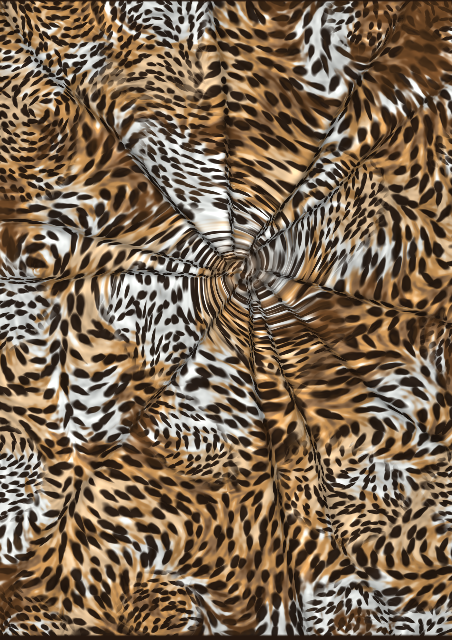
Reproduce this texture procedurally as a Shadertoy shader.

```glsl
// Draped animal-print cloth: flowing dark spots on tan fur, with folds gathered into a twisted knot.

const vec3 INK = vec3(0.11, 0.07, 0.045);
const vec3 BROWN = vec3(0.43, 0.28, 0.15);
const vec3 TAUPE = vec3(0.58, 0.44, 0.31);
const vec3 TAN = vec3(0.76, 0.56, 0.33);
const vec3 CREAM = vec3(0.82, 0.70, 0.55);
const vec3 WHITE = vec3(0.82, 0.83, 0.82);
const vec2 KNOT = vec2(0.378, 0.577);   // in canvas heights
const float KNOT_RADIUS = 0.045;
const float SWIRL_SCALE = 4.2;
const float LARGE_SPOT = 0.0235;
const float SMALL_SPOT = 0.0140;
const float FUR_SCALE = 170.0;
const float FOLD_DEPTH = 0.55;
const int FOLDS = 11;
const float FOLD_ANGLE[FOLDS] = float[](2.36, 1.66, 0.98, 0.71, 2.92, 3.18, 4.11, -1.44, -1.21, -0.73, -0.25);

float hash(vec2 p) {
    vec3 q = fract(p.xyx * vec3(0.1031, 0.1030, 0.0973));
    q += dot(q, q.yzx + 33.33);
    return fract((q.x + q.y) * q.z);
}

vec2 hash2(vec2 p) {
    return vec2(hash(p + 17.3), hash(p + 71.9));
}

float noise(vec2 p) {
    vec2 i = floor(p), f = fract(p);
    f = f * f * (3.0 - 2.0 * f);
    return mix(mix(hash(i), hash(i + vec2(1, 0)), f.x),
               mix(hash(i + vec2(0, 1)), hash(i + vec2(1, 1)), f.x), f.y);
}

float fbm(vec2 p) {
    return 0.55 * noise(p) + 0.3 * noise(p * 2.1 + 9.0) + 0.15 * noise(p * 4.3 + 23.0);
}

// Unit fur direction in xy, closeness to a swirl in z.
vec3 flow(vec2 p) {
    float a = 7.0 * noise(p * 5.0 + 3.0) + 1.5 * noise(p * 13.0);
    vec2 dir = 0.6 * vec2(cos(a), sin(a));
    vec2 g = p * SWIRL_SCALE, cell = floor(g);
    float near = 0.0;
    for (int y = -1; y <= 1; y++)
    for (int x = -1; x <= 1; x++) {
        vec2 id = cell + vec2(x, y);
        vec2 d = g - id - 0.2 - 0.6 * hash2(id);
        float w = exp(-9.0 * dot(d, d));
        dir += vec2(-d.y, d.x) * w * 7.0 - d * w * 2.0;
        near = max(near, w);
    }
    return vec3(dir / max(length(dir), 0.001), near);
}

// Tapered ellipses on a jittered grid, each turned along the flow.
float spots(vec2 p, float size) {
    vec2 g = p / size, cell = floor(g);
    float wobble = 0.45 * (noise(g * 3.2) - 0.5);
    float nearest = 9.0;
    for (int y = -1; y <= 1; y++)
    for (int x = -1; x <= 1; x++) {
        vec2 id = cell + vec2(x, y), h = hash2(id);
        vec2 centre = id + 0.2 + 0.6 * h;
        vec2 dir = flow(centre * size).xy, v = g - centre;
        vec2 q = vec2(dot(v, dir), dot(v, vec2(-dir.y, dir.x)));
        vec2 radii = vec2(mix(0.42, 0.76, h.y), mix(0.17, 0.31, hash(id + 5.0)));
        radii.y *= clamp(1.0 - 0.5 * q.x, 0.5, 1.4);
        nearest = min(nearest, length(q / radii));
    }
    return 1.0 - smoothstep(0.72, 1.28, nearest + wobble);
}

// Noise smeared along the fur direction.
float fur(vec2 p, vec2 dir) {
    float sum = 0.0;
    for (int i = -4; i <= 4; i++) sum += noise((p + dir * float(i) * 0.003) * FUR_SCALE);
    return sum / 9.0;
}

vec3 printColour(vec2 p) {
    vec3 f = flow(p);
    float strand = fur(p, f.xy) - 0.5;
    float tone = fbm(p * 9.0 + 40.0) + 0.7 * strand;
    vec3 col = mix(BROWN, TAUPE, smoothstep(0.22, 0.38, tone));
    col = mix(col, TAN, smoothstep(0.36, 0.50, tone));
    col = mix(col, CREAM, smoothstep(0.52, 0.66, tone));
    float pale = fbm(p * 8.0 + 11.0) + 0.15 * f.z + 0.5 * strand;
    col = mix(col, WHITE, smoothstep(0.59, 0.70, pale));
    float fine = smoothstep(0.42, 0.58, 0.6 * f.z + 0.55 * noise(p * 8.0 + 60.0));
    float mark = mix(spots(p, LARGE_SPOT), spots(p + 3.0, SMALL_SPOT), fine);
    float faded = smoothstep(0.40, 0.24, tone);
    col = mix(col, mix(INK, BROWN * 0.55, faded), mark * 0.94);
    return col * (1.0 + 0.7 * strand);
}

void mainImage(out vec4 fragColor, in vec2 fragCoord) {
    vec2 uv = fragCoord / iResolution.xy;
    vec2 p = fragCoord / iResolution.y, v = p - KNOT;
    float r = length(v), angle = atan(v.y, v.x);
    vec2 cloth = p;
    float light = 1.0 + 0.22 * (fbm(p * 6.0) - 0.5);

    // Radial folds: a dark crease beside a lit ridge, bending the print.
    for (int i = 0; i < FOLDS; i++) {
        float k = float(i);
        float a = FOLD_ANGLE[i] + 0.10 * (noise(vec2(r * 7.0, k * 9.0)) - 0.5) + 0.5 * exp(-r * 22.0);
        vec2 dir = vec2(cos(a), sin(a)), side = vec2(-dir.y, dir.x);
        float along = dot(v, dir), d = dot(v, side);
        float width = 0.0045 + 0.012 * r;
        float fade = smoothstep(0.0, 0.05, along) * mix(1.0, 0.45, smoothstep(0.1, 0.6, r)) * mix(0.6, 1.0, hash(vec2(k, 4.0)));
        float crease = exp(-d * d / (width * width));
        float ridge = exp(-pow((d - 2.4 * width) / (1.6 * width), 2.0));
        light *= 1.0 - FOLD_DEPTH * fade * crease + 0.20 * fade * ridge;
        cloth += side * fade * 0.035 * smoothstep(-width, width, d) * exp(-abs(d) * 14.0);
    }

    // Spiral knot at the centre.
    float core = 1.0 - smoothstep(0.6 * KNOT_RADIUS, 1.5 * KNOT_RADIUS, r);
    float spiral = sin(2.0 * angle - r * 330.0 + 2.0 * noise(p * 40.0));
    light *= 1.0 + core * (0.32 * spiral - 0.12);
    float turn = 2.2 * exp(-r * 20.0);
    cloth = KNOT + mat2(cos(turn), sin(turn), -sin(turn), cos(turn)) * (cloth - KNOT);

    vec3 col = printColour(cloth + 2.0) * light;
    col = mix(col, BROWN * light, core * 0.3);

    // Dark strips at the top and bottom edges.
    float edge = smoothstep(0.005, 0.010, uv.y) * smoothstep(0.0, 0.004, 1.0 - uv.y);
    fragColor = vec4(clamp(mix(INK * 1.3, col, edge), 0.0, 1.0), 1.0);
}
```
